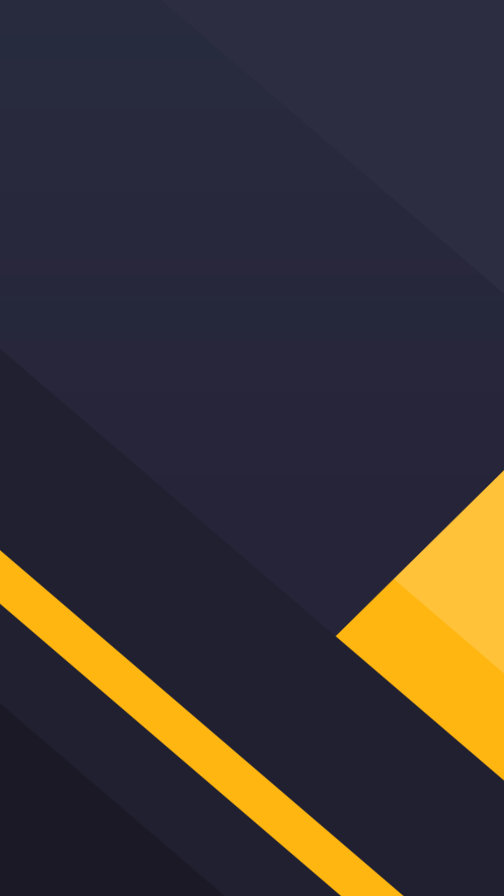
Give the GLSL for this background, as a Shadertoy shader.

```glsl
// Flat diagonal panels in dark indigo, with an amber stripe and a folded amber corner.

// Layout: canvas height is 1, width is ASPECT
const float ASPECT = 0.5625;
const float FALL_SLOPE = 0.857;    // slope shared by all falling edges
const float RISE_SLOPE = 0.986;    // slope of the rising amber edge

// Where each falling edge meets the left side, measured down from the top
const float PANEL_EDGE = -0.1543;
const float SHEEN_EDGE = 0.2695;
const float BAND_EDGE = 0.3890;
const float STRIPE_TOP = 0.6140;
const float STRIPE_BOTTOM = 0.6738;
const float CORNER_EDGE = 0.7850;
const float RISE_EDGE = 1.0794;    // same measure for the rising edge

// Palette
const vec3 SKY_TOP = vec3(0.159, 0.165, 0.243);
const vec3 SKY_LOW = vec3(0.150, 0.141, 0.222);
const vec3 PANEL = vec3(0.173, 0.176, 0.255);
const vec3 BAND = vec3(0.130, 0.125, 0.190);
const vec3 CORNER = vec3(0.102, 0.098, 0.147);
const vec3 AMBER = vec3(1.000, 0.714, 0.067);
const vec3 AMBER_LIGHT = vec3(1.000, 0.761, 0.225);
const vec3 COOL_TINT = vec3(-0.008, 0.005, -0.002);

// Antialiased coverage of the side where the signed value is positive
float cover(float side) {
    return clamp(side / fwidth(side) + 0.5, 0.0, 1.0);
}

// Dark gradient with two faint cool bands
vec3 sky(float down) {
    float topBand = 1.0 - smoothstep(0.06, 0.11, down);
    float midBand = smoothstep(0.32, 0.34, down) - smoothstep(0.36, 0.39, down);
    vec3 base = mix(SKY_TOP, SKY_LOW, smoothstep(0.0, 0.65, down));
    return base + COOL_TINT * (0.5 * topBand + midBand);
}

void mainImage(out vec4 fragColor, in vec2 fragCoord) {
    vec2 uv = fragCoord / iResolution.xy;
    float x = uv.x * ASPECT;
    float down = 1.0 - uv.y;

    // Position across the falling and the rising diagonals
    float fall = down - FALL_SLOPE * x;
    float rise = down + RISE_SLOPE * x;

    // Background and upper right panel
    vec3 color = mix(sky(down), PANEL, cover(PANEL_EDGE - fall));

    // Amber corner with its lighter upper part
    vec3 fold = mix(AMBER, AMBER_LIGHT, cover(SHEEN_EDGE - fall));
    color = mix(color, fold, cover(rise - RISE_EDGE));

    // Lower dark band, stripe and darkest corner
    color = mix(color, BAND, cover(fall - BAND_EDGE));
    float stripe = cover(fall - STRIPE_TOP) * cover(STRIPE_BOTTOM - fall);
    color = mix(color, AMBER, stripe);
    color = mix(color, CORNER, cover(fall - CORNER_EDGE));

    fragColor = vec4(color, 1.0);
}
```
